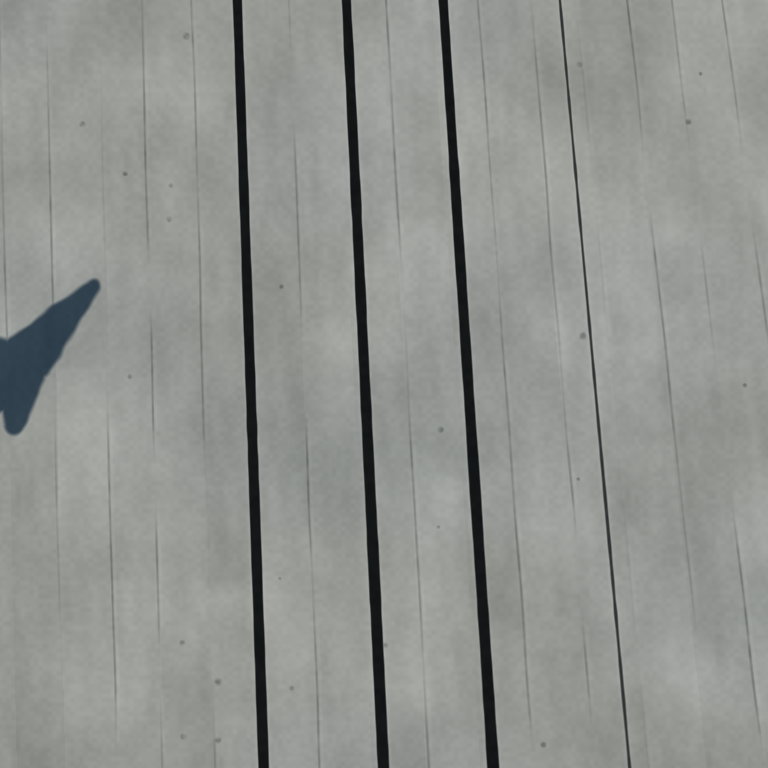
Write a WebGL 2 fragment shader that draws this texture.

```glsl
#version 300 es
precision highp float;

uniform vec2 u_resolution;
out vec4 fragColor;

float hash(vec2 p) {
    return fract(sin(dot(p, vec2(127.1, 311.7))) * 43758.5453);
}

float noise(vec2 p) {
    vec2 i = floor(p), f = fract(p);
    f = f * f * (3.0 - 2.0 * f);
    return mix(mix(hash(i), hash(i + vec2(1, 0)), f.x),
               mix(hash(i + vec2(0, 1)), hash(i + vec2(1, 1)), f.x), f.y);
}

float fbm(vec2 p) {
    float sum = 0.0, amp = 0.5;
    for (int i = 0; i < 5; i++) {
        sum += amp * noise(p);
        p = mat2(1.6, 1.2, -1.2, 1.6) * p + 7.3;
        amp *= 0.5;
    }
    return sum;
}

// Capsule whose radius goes from ra to rb
float taper(vec2 p, vec2 a, vec2 b, float ra, float rb) {
    float h = clamp(dot(p - a, b - a) / dot(b - a, b - a), 0.0, 1.0);
    return length(p - mix(a, b, h)) - mix(ra, rb, h);
}

// Board coordinate: boards lean and fan out towards the lower right
float boardCoord(vec2 uv) {
    float x = uv.x;
    for (int i = 0; i < 4; i++) x = uv.x - (1.0 - uv.y) * (0.022 + 0.13 * x * x);
    return x;
}

float shadowShape(vec2 p) {
    p += 0.004 * (vec2(noise(p * 60.0), noise(p * 60.0 + 40.0)) - 0.5);
    float d = taper(p, vec2(0.122, 0.628), vec2(0.04, 0.538), 0.009, 0.033);
    d = min(d, taper(p, vec2(0.031, 0.53), vec2(0.018, 0.446), 0.034, 0.012));
    return min(d, length(p - vec2(-0.013, 0.512)) - 0.05);
}

void main() {
    vec2 uv = gl_FragCoord.xy / u_resolution;
    float px = 1.0 / min(u_resolution.x, u_resolution.y);
    float x = boardCoord(uv);

    // Mottled concrete with grain
    float tone = 0.14 * (fbm(uv * vec2(11.0, 9.0)) - 0.48);
    tone += 0.03 * (noise(uv * 170.0) - 0.5);
    tone += 0.03 * (noise(vec2(x * 75.0, uv.y * 14.0)) - 0.5);

    // Cast panels: each board is split into lengths of slightly different tone
    float board = floor(x * 16.0);
    float along = uv.y * 6.0 + 5.0 * hash(vec2(board, 3.0));
    float row = floor(along);
    float panel = mix(hash(vec2(board, row)), hash(vec2(board, row + 1.0)),
                      smoothstep(0.9, 1.0, fract(along)));
    tone += 0.024 * (panel - 0.5);
    vec3 color = vec3(0.594, 0.604, 0.586) + tone;
    color += vec3(0.008, 0.0, -0.008) * (noise(uv * 5.0 + 20.0) - 0.5);

    // Open gaps: x is the position, y the half width
    vec2 gaps[4] = vec2[4](vec2(0.309, 0.0062), vec2(0.451, 0.0064),
                           vec2(0.577, 0.0062), vec2(0.729, 0.0016));
    float gapMask = 0.0, gapDist = 1.0, rim = 0.0;
    for (int i = 0; i < 4; i++) {
        float d = abs(x - gaps[i].x);
        float halfWidth = gaps[i].y * (1.06 - 0.12 * uv.y)
                        + 0.0007 * (noise(vec2(uv.y * 45.0, float(i) * 9.0)) - 0.5);
        gapMask = max(gapMask, 1.0 - smoothstep(-px, px, d - halfWidth));
        rim = max(rim, 1.0 - smoothstep(0.001, 0.005, d - halfWidth));
        gapDist = min(gapDist, d);
    }
    color += 0.022 * rim;

    // Faint, broken seams between the boards
    float seam = floor(x * 16.0 + 0.5);
    float wobble = 0.008 * (hash(vec2(seam, 11.0)) - 0.5)
                 + 0.002 * (noise(vec2(seam * 5.0, uv.y * 9.0)) - 0.5);
    float side = x - seam / 16.0 - wobble;
    float wear = smoothstep(0.15, 0.8, noise(vec2(seam * 7.0, uv.y * 8.0 + seam)));
    wear *= 0.6 + 0.6 * noise(vec2(seam * 3.0, uv.y * 60.0));
    wear *= smoothstep(0.016, 0.03, gapDist);
    color -= 0.12 * wear * (1.0 - smoothstep(0.0, 0.0012 + px, abs(side)));
    color += 0.02 * wear * (1.0 - smoothstep(0.0, 0.003, abs(side - 0.004)));

    // Scattered specks and stains
    vec2 cell = floor(uv * 15.0);
    vec2 center = 0.25 + 0.5 * vec2(hash(cell + 31.0), hash(cell + 57.0));
    float spot = length(fract(uv * 15.0) - center) / 15.0;
    float size = 0.002 + 0.004 * hash(cell + 73.0);
    color -= 0.13 * step(0.91, hash(cell + 5.0)) * (1.0 - smoothstep(size * 0.3, size + px, spot))
           * (0.4 + noise(uv * 250.0));

    // Gaps, then the soft cast shadow
    vec3 gapColor = mix(vec3(0.075, 0.085, 0.09), vec3(0.19, 0.2, 0.2), step(0.66, x));
    color = mix(color, gapColor + 0.02 * (noise(uv * 120.0) - 0.5), gapMask);
    float shade = 1.0 - smoothstep(-0.003, 0.003 + px, shadowShape(uv));
    color = mix(color, vec3(0.195, 0.255, 0.305) + 0.4 * tone, shade);

    fragColor = vec4(color, 1.0);
}
```
